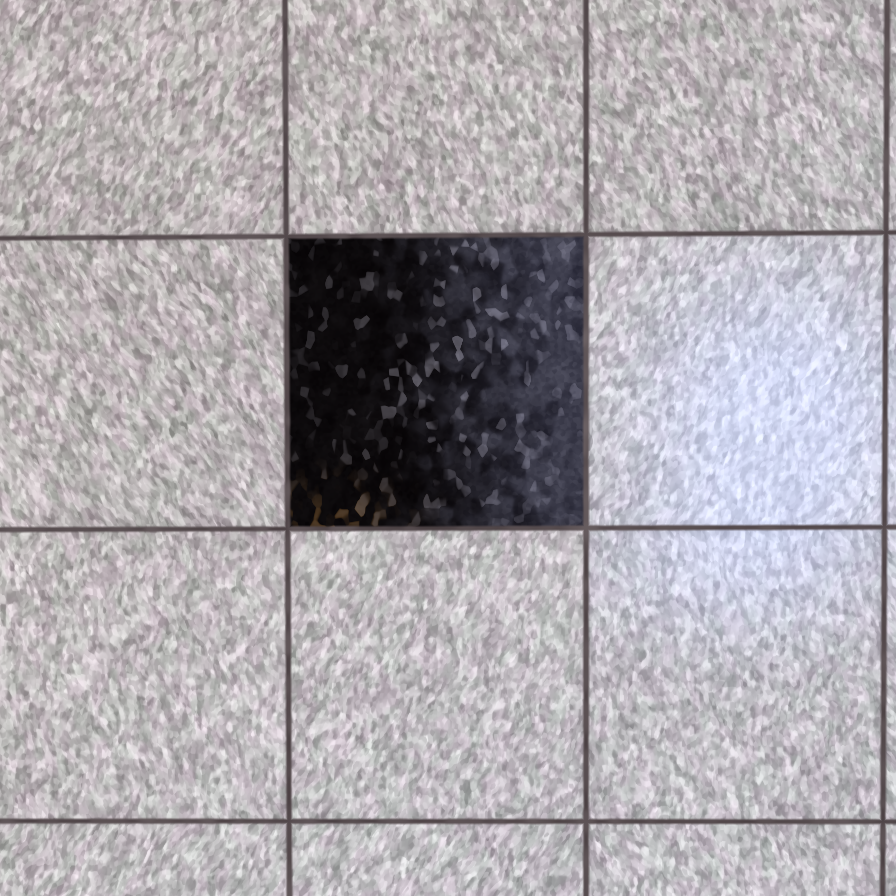
Reproduce this texture procedurally as a Shadertoy shader.

```glsl
// Speckled pale stone floor tiles around one polished black tile, with dark grout.
// A slightly skewed grid gives the tile ids; soft cellular noise makes the grain
// and flecks, and Gaussian spots add the cool light reflected on the right.

const vec2 GRID_ORIGIN = vec2(0.3216, 0.0833);
const vec2 TILE_SIZE = vec2(0.3325, 0.3270);
const vec2 GROUT_HALF_WIDTH = vec2(0.0031, 0.0027);
const vec2 BLACK_TILE = vec2(0.0, 1.0);

const vec3 STONE_WARM = vec3(0.735, 0.708, 0.708);
const vec3 STONE_COOL = vec3(0.755, 0.745, 0.765);
const vec3 REFLECTION = vec3(0.85, 0.88, 1.0);
const vec3 GROUT = vec3(0.34, 0.30, 0.31);
const vec3 BLACK_DEEP = vec3(0.045, 0.035, 0.042);
const vec3 BLACK_SHEEN = vec3(0.235, 0.235, 0.295);

vec2 hash2(vec2 p) {
    vec3 q = fract(p.xyx * vec3(0.1031, 0.1030, 0.0973));
    q += dot(q, q.yzx + 33.33);
    return fract((q.xx + q.yz) * q.zy);
}

// Random cell values blended by distance to each jittered cell centre.
float softCells(vec2 p, float sharpness) {
    vec2 cell = floor(p);
    float total = 0.0, weights = 0.0;
    for (int j = -1; j <= 1; j++) {
        for (int i = -1; i <= 1; i++) {
            vec2 id = cell + vec2(i, j);
            vec2 offset = id + hash2(id) - p;
            float weight = exp(-sharpness * dot(offset, offset)) + 1e-5;
            total += weight * hash2(id + 71.7).x;
            weights += weight;
        }
    }
    return total / weights;
}

float spot(vec2 p, vec2 centre, vec2 radius) {
    vec2 d = (p - centre) / radius;
    return exp(-dot(d, d));
}

// Small perspective skew of the floor grid.
vec2 skewGrid(vec2 uv) {
    float x = uv.x + 0.015 * (0.65 - uv.x) * (uv.y - 0.3);
    float y = uv.y - 0.011 * (uv.y - 0.15) * (uv.x - 0.5);
    return (vec2(x, y) - GRID_ORIGIN) / TILE_SIZE;
}

vec3 paleStone(vec2 uv, vec2 id) {
    vec2 seed = hash2(id + 19.0);
    vec2 p = uv + seed * 7.0;
    p.x += (seed.x - 0.5) * 0.9 * p.y + 0.002 * sin(p.y * 75.0 + 3.0 * sin(p.x * 31.0));

    float grain = softCells(p * vec2(170.0, 95.0), 8.0) - 0.5;
    float fine = softCells(p * vec2(270.0, 180.0) + 40.0, 8.0) - 0.5;
    float cloud = softCells(p * 13.0, 3.0) - 0.5;
    float tint = softCells(p * vec2(90.0, 60.0) + 90.0, 5.0) - 0.5;

    float glow = 0.95 * spot(uv, vec2(0.87, 0.53), vec2(0.16, 0.17))
               + 0.35 * spot(uv, vec2(0.81, 0.37), vec2(0.16, 0.09));
    glow *= step(0.5, id.x) * step(id.y, 1.5);

    vec3 colour = mix(STONE_WARM, STONE_COOL, smoothstep(0.0, 1.0, 0.5 + 0.6 * (uv.x - uv.y)));
    colour += 0.025 * (seed.y - 0.5) + 0.05 * cloud;
    colour += vec3(0.045, -0.01, 0.035) * tint;
    colour = mix(colour, REFLECTION, min(glow, 0.85));
    return colour + (0.24 * grain + 0.17 * fine) * (1.0 - 0.4 * min(glow, 1.0));
}

vec3 blackStone(vec2 uv, vec2 local) {
    float mottle = softCells(uv * vec2(75.0, 65.0), 6.0) - 0.5;
    float fleckNoise = softCells(uv * vec2(120.0, 90.0) + 13.0, 9.0);
    float fine = softCells(uv * 230.0 + 57.0, 8.0) - 0.5;

    float sheen = smoothstep(0.25, 1.0, local.x + 0.22 * mottle + 0.08 * (local.y - 0.5));
    float fleck = smoothstep(0.70, 0.98, fleckNoise);
    float fleckStrength = 0.10 + 0.17 * spot(local, vec2(0.5, 0.6), vec2(0.35, 0.6));
    float warm = spot(local, vec2(0.12, 0.03), vec2(0.22, 0.12));

    vec3 colour = mix(BLACK_DEEP, BLACK_SHEEN, sheen);
    colour += (0.07 * mottle + 0.045 * fine) * (0.4 + sheen);
    colour += fleck * fleckStrength * vec3(0.95, 0.94, 1.0);
    colour += warm * smoothstep(0.45, 0.8, fleckNoise) * vec3(0.22, 0.15, 0.06);
    return colour;
}

void mainImage(out vec4 fragColor, in vec2 fragCoord) {
    vec2 uv = fragCoord / iResolution.xy;
    vec2 grid = skewGrid(uv);
    vec2 id = floor(grid);
    vec2 local = fract(grid);
    bool isBlack = all(equal(id, BLACK_TILE));

    vec3 colour = isBlack ? blackStone(uv, local) : paleStone(uv, id);

    // Grout: distance to the nearest grid line, with a soft worn edge.
    vec2 edge = (0.5 - abs(local - 0.5)) * TILE_SIZE;
    float wear = softCells(uv * 60.0 + 5.0, 4.0) - 0.5;
    vec2 halfWidth = GROUT_HALF_WIDTH + 0.0008 * wear;
    vec2 blur = vec2(0.0012) + 0.6 / iResolution.xy;
    vec2 lines = 1.0 - smoothstep(halfWidth - blur, halfWidth + blur, edge);
    float shadow = 0.08 * exp(-min(edge.x, edge.y) / 0.005);

    colour *= 1.0 - shadow;
    vec3 grout = GROUT + 0.10 * wear + 0.05 * spot(uv, vec2(0.65, 0.57), vec2(0.03, 0.16));
    colour = mix(colour, grout, max(lines.x, lines.y));
    fragColor = vec4(clamp(colour, 0.0, 1.0), 1.0);
}
```
